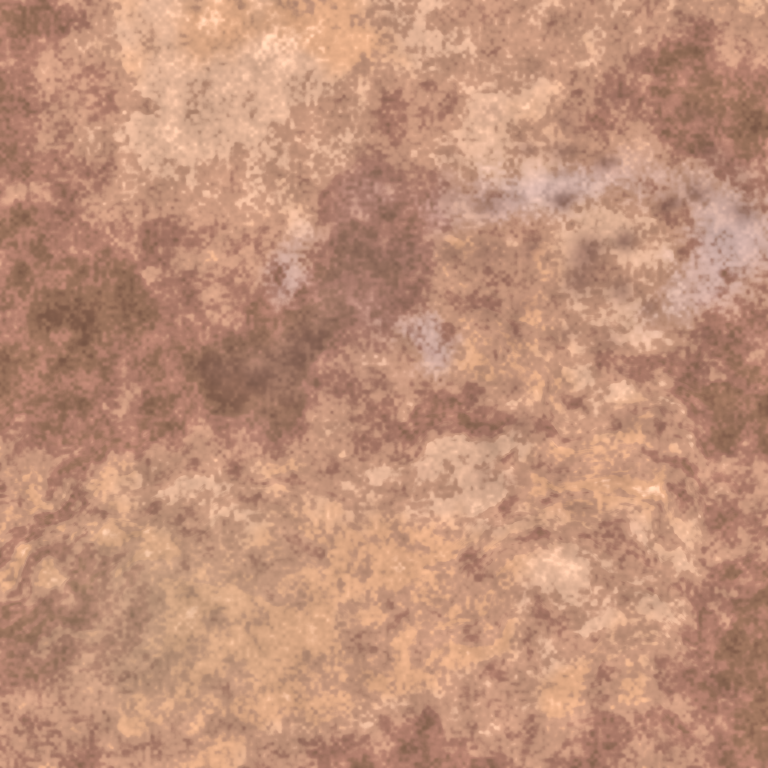
Write a WebGL 2 fragment shader that draws this texture.

```glsl
#version 300 es
precision highp float;
// Weathered peach and rose stone: soft dark stains, lilac bloom, wisps, specks and fine grain.
uniform vec2 u_resolution;
out vec4 fragColor;

float hash(vec2 p) {
    vec3 q = fract(p.xyx * vec3(0.1031, 0.1030, 0.0973));
    q += dot(q, q.yzx + 33.33);
    return fract((q.x + q.y) * q.z);
}

float noise(vec2 p) {
    vec2 cell = floor(p), f = fract(p);
    f = f * f * (3.0 - 2.0 * f);
    return mix(mix(hash(cell), hash(cell + vec2(1, 0)), f.x),
               mix(hash(cell + vec2(0, 1)), hash(cell + vec2(1, 1)), f.x), f.y);
}

float fbm(vec2 p) {
    float sum = 0.0, amplitude = 0.5;
    for (int i = 0; i < 5; i++) {
        sum += amplitude * noise(p);
        p = mat2(1.6, 1.2, -1.2, 1.6) * p + 17.3;
        amplitude *= 0.5;
    }
    return sum / 0.97;
}

// Soft elliptical area, 1 at its centre
float patchAt(vec2 p, vec2 centre, vec2 radii) {
    vec2 d = (p - centre) / radii;
    return exp(-dot(d, d));
}

// Soft band along a segment
float band(vec2 p, vec2 a, vec2 b, float width) {
    vec2 ab = b - a;
    float d = length(p - a - ab * clamp(dot(p - a, ab) / dot(ab, ab), 0.0, 1.0));
    return 1.0 - smoothstep(0.1 * width, width, d);
}

// Noise drawn out along a direction
float wisps(vec2 p, float angle) {
    float c = cos(angle), s = sin(angle);
    return fbm(mat2(c, -s, s, c) * p * vec2(18.0, 44.0)) - 0.5;
}

// Blurred dots scattered on a jittered grid
float specks(vec2 p) {
    float sum = 0.0;
    for (int i = 0; i < 9; i++) {
        vec2 id = floor(p) + vec2(i % 3, i / 3) - 1.0;
        vec2 centre = id + 0.2 + 0.6 * vec2(hash(id + 5.1), hash(id + 41.7));
        float radius = mix(0.16, 0.34, hash(id + 73.9));
        sum += step(0.35, hash(id + 97.3)) * patchAt(p, centre, vec2(1.25, 1.0) * radius);
    }
    return min(sum, 1.0);
}

void main() {
    vec2 uv = gl_FragCoord.xy / u_resolution;
    vec2 warp = vec2(fbm(uv * 7.0 + 3.0), fbm(uv * 7.0 + 29.0)) - 0.5;
    vec2 p = uv + 0.14 * warp;
    float grain = noise(uv * 192.0) + 0.6 * noise(uv * 110.0 + 37.0) - 0.8;
    float mottle = fbm(uv * 36.0 + 61.0) - 0.5;
    float clumps = fbm(uv * 17.0 + 47.0) - 0.5;

    // Broad stains and lit areas
    float vein = max(band(p, vec2(0.34, 0.50), vec2(0.46, 0.57), 0.085),
                     band(p, vec2(0.46, 0.57), vec2(0.50, 0.75), 0.075));
    vein *= clamp(0.85 + 1.6 * clumps, 0.0, 1.0);
    float dark = patchAt(p, vec2(0.0, 0.92), vec2(0.13, 0.28))
        + 0.9 * patchAt(p, vec2(0.13, 0.53), vec2(0.27, 0.11))
        + patchAt(p, vec2(1.0, 0.09), vec2(0.17, 0.22))
        + 0.85 * patchAt(p, vec2(0.98, 0.86), vec2(0.14, 0.09))
        + 0.65 * patchAt(p, vec2(0.96, 0.47), vec2(0.13, 0.11))
        + 0.6 * patchAt(p, vec2(0.62, 0.0), vec2(0.2, 0.06))
        + 0.6 * patchAt(p, vec2(0.0, 0.22), vec2(0.13, 0.16))
        + 0.5 * patchAt(p, vec2(0.55, 0.47), vec2(0.06)) + 0.9 * vein;
    float light = patchAt(p, vec2(0.25, 0.94), vec2(0.17, 0.08))
        + 1.5 * patchAt(p, vec2(0.17, 0.83), vec2(0.06, 0.04))
        + 1.2 * patchAt(p, vec2(0.76, 0.21), vec2(0.14, 0.1))
        + 0.7 * patchAt(p, vec2(0.72, 0.45), vec2(0.14, 0.12))
        + 0.6 * patchAt(p, vec2(0.42, 0.05), vec2(0.09, 0.07));

    // Tone from dark to light, with wisps strongest at the right and lower left
    float ragged = patchAt(uv, vec2(0.78, 0.36), vec2(0.26, 0.24)) + patchAt(uv, vec2(0.06, 0.3), vec2(0.24, 0.16));
    float streak = mix(wisps(p, -0.4), wisps(p + 7.0, 0.4), smoothstep(0.4, 0.6, noise(uv * 5.0)));
    float tone = 0.59 - 0.46 * min(dark, 1.1) + 0.16 * light + 0.38 * (fbm(uv * 6.0 + 11.0) - 0.5)
        + (0.25 + 0.8 * ragged) * streak + 0.35 * clumps + 0.4 * mottle + 0.17 * grain;

    // Colour ramp
    vec3 pale = mix(vec3(0.86, 0.65, 0.51), vec3(0.87, 0.69, 0.58), smoothstep(0.38, 0.56, fbm(uv * 5.0 + 83.0)));
    vec3 colour = mix(vec3(0.55, 0.395, 0.32), vec3(0.61, 0.45, 0.36), smoothstep(-0.02, 0.16, tone));
    colour = mix(colour, vec3(0.69, 0.49, 0.42), smoothstep(0.16, 0.36, tone));
    colour = mix(colour, vec3(0.78, 0.59, 0.49), smoothstep(0.36, 0.53, tone));
    colour = mix(colour, pale, smoothstep(0.59, 0.72, tone));
    colour = mix(colour, vec3(0.96, 0.77, 0.65), smoothstep(0.82, 1.05, tone));

    // Mauve vein, grey-green haze, crumbly lilac bloom
    colour = mix(colour, vec3(0.60, 0.45, 0.41), 0.4 * vein);
    colour = mix(colour, vec3(0.72, 0.59, 0.48), 0.5 * patchAt(p, vec2(0.2, 0.2), vec2(0.17, 0.14)));
    float bloom = patchAt(p, vec2(0.95, 0.67), vec2(0.11, 0.1)) + 0.9 * patchAt(p, vec2(0.68, 0.75), vec2(0.16, 0.045))
        + 0.8 * patchAt(p, vec2(0.4, 0.65), vec2(0.04, 0.055)) + 0.8 * patchAt(p, vec2(0.53, 0.57), vec2(0.04, 0.055));
    bloom *= smoothstep(0.2, 0.9, bloom + 1.2 * mottle + 0.8 * clumps + 0.5 * grain);
    colour = mix(colour, vec3(0.80, 0.68, 0.66), 0.85 * min(bloom, 1.0));

    // Dark specks and grain
    float speckArea = patchAt(uv, vec2(0.8, 0.73), vec2(0.2, 0.14)) + 0.35 * patchAt(uv, vec2(0.7, 0.45), vec2(0.24, 0.2));
    float speck = specks((uv + 0.05 * warp) * 17.0) * min(speckArea, 1.0);
    colour = mix(colour, vec3(0.50, 0.36, 0.32), 0.75 * speck);
    colour *= 1.0 + 0.11 * grain + 0.3 * mottle;
    fragColor = vec4(colour, 1.0);
}
```
